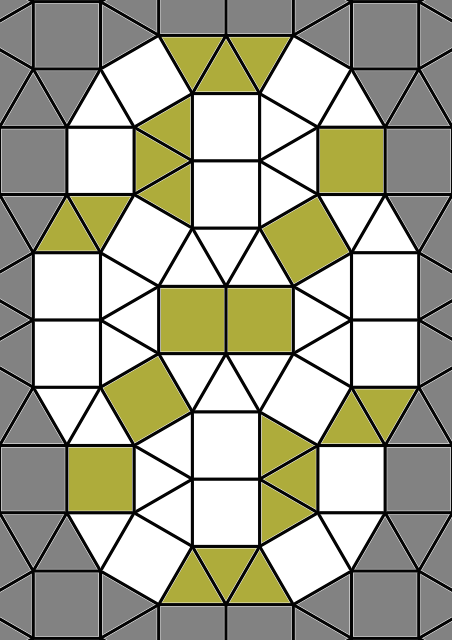
This pattern is drawn by a Shadertoy shader. Its source:

```glsl
#define EDGE 0.1051        // tile edge, as a share of canvas height
#define LINE_HALF 0.0235   // half stroke width, in tile edges
#define FILL_INSET 0.031   // pale rim between stroke and fill
#define H 0.8660254        // height of a unit triangle
#define PITCH (1.5 + H)    // spacing of the square pairs
#define INK vec3(0.01)
#define GROUND vec3(0.51)
#define PAPER vec3(1.0)
#define OLIVE vec3(0.682, 0.675, 0.23)

float segment(vec2 p, vec2 a, vec2 b) {
    vec2 ap = p - a, ab = b - a;
    return length(ap - ab * clamp(dot(ap, ab) / dot(ab, ab), 0.0, 1.0));
}

bool inBox(vec2 p, vec2 halfSize) {
    return all(lessThan(abs(p), halfSize));
}

// Square pairs alternate lying and standing; one quarter holds every edge
float tilingEdges(vec2 p) {
    vec2 cell = floor(p / PITCH + 0.5);
    vec2 q = abs(p - cell * PITCH);
    if (mod(cell.x + cell.y, 2.0) > 0.5) q = q.yx;

    vec2 corner = vec2(1.0, 0.5);
    vec2 middle = vec2(0.0, 0.5);
    vec2 apex = vec2(0.5, 0.5 + H);
    float d = segment(q, vec2(0.0), middle);
    d = min(d, segment(q, middle, corner));
    d = min(d, segment(q, vec2(1.0, 0.0), corner));
    d = min(d, segment(q, corner, vec2(1.0 + H, 0.0)));
    d = min(d, segment(q, middle, apex));
    d = min(d, segment(q, apex, corner));
    return min(d, segment(q, corner, vec2(1.0 + H, 1.0)));
}

// Tall rounded body crossed by a wider waist
bool inMedallion(vec2 p) {
    vec2 q = abs(p);
    float steep = dot(q, vec2(H, 0.5));
    float shallow = dot(q, vec2(0.5, H));
    bool body = q.x < PITCH && q.y < 2.0 * PITCH - 0.5
        && shallow < 0.5 + H * (2.0 * PITCH - 0.5)
        && steep < H * (1.0 + H) + 0.5 * (2.0 + 2.0 * H);
    bool waist = q.x < 2.0 + H && q.y < 1.0 + H
        && steep < H * (2.0 + H) + 0.5;
    return body || waist;
}

// Accent tiles, repeated by a half turn about the centre
bool inAccent(vec2 p) {
    if (p.y < 0.0) p = -p;
    float slope = 0.5 / H;

    bool centrePair = inBox(p, vec2(1.0, 0.5));
    bool uprightSquare = inBox(p - vec2(1.0 + H, PITCH), vec2(0.5));
    vec2 t = p - vec2(0.5 * PITCH);
    bool tiltedSquare = inBox(vec2(dot(t, vec2(H, 0.5)),
                                   dot(t, vec2(-0.5, H))), vec2(0.5));

    float rise = p.y - (2.5 + H);
    bool crown = rise > 0.0 && rise < H && abs(p.x) < 0.5 + rise * slope;
    float reach = -p.x - 0.5;
    bool sideFan = reach > 0.0 && reach < H
        && abs(p.y - PITCH) < 1.0 - reach * slope;

    vec2 s = p - vec2(-1.25 - H, 1.0 + 0.5 * H);
    bool slantedPair = inBox(vec2(s.x - s.y * slope, s.y), vec2(0.5, 0.5 * H));

    return centrePair || uprightSquare || tiltedSquare
        || crown || sideFan || slantedPair;
}

void mainImage(out vec4 fragColor, in vec2 fragCoord) {
    float unit = iResolution.y * EDGE;
    vec2 p = (fragCoord - 0.5 * iResolution.xy) / unit;
    float soft = 0.6 / unit;

    // Tile fills
    vec3 fill = GROUND;
    if (inMedallion(p)) fill = inAccent(p) ? OLIVE : PAPER;

    // Pale rim, then the dark strokes
    float d = tilingEdges(p);
    vec3 color = mix(PAPER, fill, smoothstep(-soft, soft, d - FILL_INSET));
    color = mix(INK, color, smoothstep(-soft, soft, d - LINE_HALF));
    fragColor = vec4(color, 1.0);
}
```
